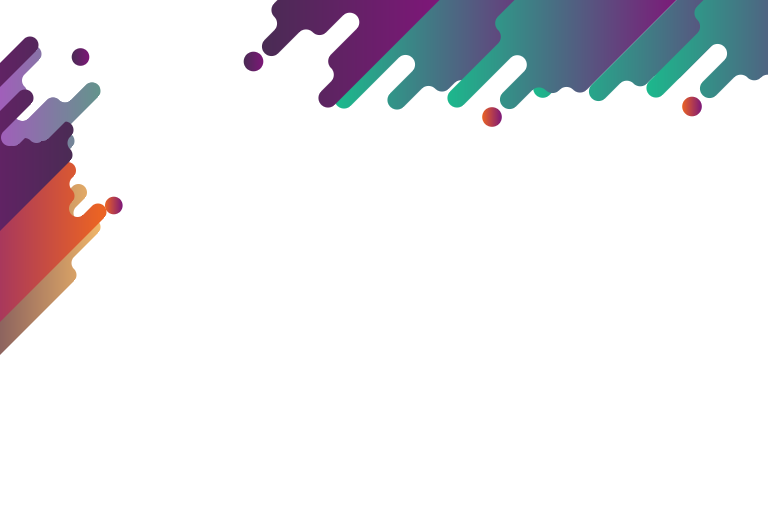
Write a Shadertoy shader that draws this background.

```glsl
// White backdrop with clusters of diagonal, round-ended ribbons in two corners.
// Each cluster is a row of parallel lanes; every lane has its own end, and
// neighbouring ends blend by convex or concave arcs. Small dots are added on top.

#define CANVAS_WIDTH 768.0
#define WIDE_LANE 27.0
#define SLIM_LANE 24.0
#define NONE 2000.0
#define GREEN vec3(0.11, 0.72, 0.55)
#define MAGENTA vec3(0.49, 0.09, 0.47)
#define PLUM vec3(0.29, 0.17, 0.33)
#define ORANGE vec3(0.92, 0.39, 0.14)
#define CRIMSON vec3(0.66, 0.22, 0.36)
#define LILAC vec3(0.63, 0.37, 0.73)
#define SAGE vec3(0.39, 0.58, 0.55)

const int LANES = 7;

float laneEnd(float ends[LANES], int i) {
    return (i < 0 || i >= LANES) ? NONE : ends[i];
}

// Signed distance to a lane cluster: p.x runs across lanes, p.y along them.
// Each lane is filled where p.y lies beyond its end.
float ribbons(vec2 p, float firstLane, float width, float ends[LANES]) {
    float r = 0.5 * width;
    float lane = (p.x - firstLane) / width;
    float id = floor(lane + 0.5);
    float x = (lane - id) * width;
    float a = abs(x);
    int i = int(id);
    float own = laneEnd(ends, i);
    float next = laneEnd(ends, i + (x < 0.0 ? -1 : 1));
    if (own == next) return (own - p.y) * 0.7071;

    // Convex arc beside a shorter lane, concave arc beside a longer one.
    float turn = sign(next - own);
    float along = turn * (own - p.y) + r;
    float d = along > 0.0 ? length(vec2(a, along)) - r
                          : -max(r - a, turn * (p.y - next) + r);
    return turn * d * 0.7071;
}

// Blend a horizontal gradient over the colour wherever the distance is negative.
void paint(inout vec3 col, float d, float x, vec2 span, vec3 from, vec3 to) {
    float coverage = clamp(0.5 - d * iResolution.x / CANVAS_WIDTH, 0.0, 1.0);
    float ramp = clamp((x - span.x) / (span.y - span.x), 0.0, 1.0);
    col = mix(col, mix(from, to, ramp), coverage);
}

void dot2tone(inout vec3 col, vec2 q, vec2 centre, float radius, vec3 from) {
    vec2 span = centre.x + vec2(-radius, radius);
    paint(col, length(q - centre) - radius, q.x, span, from, MAGENTA);
}

void mainImage(out vec4 fragColor, in vec2 fragCoord) {
    // Design units, measured rightward and downward from the top left.
    vec2 q = vec2(fragCoord.x, iResolution.y - fragCoord.y) * CANVAS_WIDTH / iResolution.x;
    vec2 top = vec2(q.x + q.y, q.x - q.y);
    vec2 side = vec2(top.x, -top.y);
    vec3 col = vec3(1.0);

    // Top edge: green-to-magenta clusters, back to front.
    float d = ribbons(top, 443.0, WIDE_LANE,
        float[LANES](231.5, 354.5, 283.5, 346.5, 385.0, NONE, NONE));
    paint(col, d, q.x, vec2(340.0, 570.0), GREEN, MAGENTA);
    d = ribbons(top, 631.0, WIDE_LANE,
        float[LANES](441.0, NONE, NONE, NONE, NONE, NONE, NONE));
    paint(col, d, q.x, vec2(535.0, 760.0), GREEN, MAGENTA);
    d = ribbons(top, 528.0, WIDE_LANE,
        float[LANES](468.0, 345.5, 466.0, 396.5, 455.5, 483.5, NONE));
    paint(col, d, q.x, vec2(448.0, 680.0), GREEN, MAGENTA);
    d = ribbons(top, 690.0, WIDE_LANE,
        float[LANES](493.5, 550.0, 590.0, NONE, NONE, NONE, NONE));
    paint(col, d, q.x, vec2(565.0, 790.0), GREEN, MAGENTA);
    d = ribbons(top, 717.0, WIDE_LANE,
        float[LANES](677.5, 554.5, 677.5, 607.5, 670.0, 697.0, 730.0));
    paint(col, d, q.x, vec2(648.0, 880.0), GREEN, MAGENTA);
    d = ribbons(top, 291.0, WIDE_LANE,
        float[LANES](257.5, 211.5, 280.5, 341.0, 263.0, 216.5, NONE));
    paint(col, d, q.x, vec2(265.0, 435.0), PLUM, MAGENTA);

    // Left edge: sand, then orange.
    d = ribbons(side, 271.0, SLIM_LANE,
        float[LANES](102.0, 143.0, 123.0, 195.0, NONE, NONE, NONE));
    paint(col, d, q.x, vec2(0.0, 100.0), vec3(0.55, 0.39, 0.37), vec3(0.94, 0.71, 0.41));
    d = ribbons(side, 238.0, SLIM_LANE,
        float[LANES](91.0, 118.0, 143.0, 102.0, NONE, NONE, NONE));
    paint(col, d, q.x, vec2(0.0, 100.0), CRIMSON, ORANGE);

    // Left edge: lilac behind plum, with one lilac strand back in front.
    float lilac = ribbons(side, 87.0, SLIM_LANE,
        float[LANES](9.0, 62.0, 102.0, 41.0, -13.0, 63.0, NONE));
    paint(col, lilac, q.x, vec2(0.0, 100.0), LILAC, SAGE);
    d = ribbons(side, 75.0, SLIM_LANE,
        float[LANES](3.0, 200.0, 61.0, 140.0, 110.0, 53.0, 79.0));
    paint(col, d, q.x, vec2(-20.0, 75.0), mix(PLUM, MAGENTA, 0.55), PLUM);
    float strand = ribbons(top, 151.0, SLIM_LANE,
        float[LANES](-136.0, -102.0, NONE, NONE, NONE, NONE, NONE));
    paint(col, max(lilac, strand), q.x, vec2(0.0, 100.0), LILAC, SAGE);

    // Loose dots.
    dot2tone(col, q, vec2(80.5, 57.0), 8.8, PLUM);
    dot2tone(col, q, vec2(253.5, 61.5), 9.8, PLUM);
    dot2tone(col, q, vec2(113.8, 205.5), 8.8, ORANGE);
    dot2tone(col, q, vec2(492.0, 117.0), 9.8, ORANGE);
    dot2tone(col, q, vec2(692.0, 106.5), 9.8, ORANGE);

    fragColor = vec4(col, 1.0);
}
```
